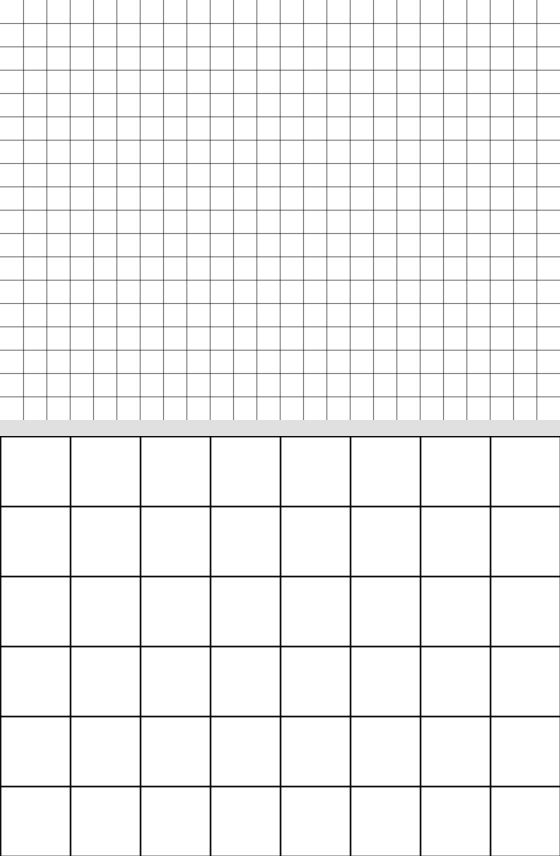
Top, the full canvas; bottom, a detail of the centre.
Reproduce this pattern procedurally as a WebGL 2 fragment shader.

```glsl
#version 300 es
precision highp float;
// Thin black square grid on white paper, with open outer edges.

#define REPEATS vec2(24.0, 18.0)   // cells across and down
#define LINE_WIDTH 0.0234          // in cells
#define LINE_OFFSET 0.0078         // line centre past the cell edge, in cells
#define PAPER vec3(1.0)
#define INK vec3(0.0)

uniform vec2 u_resolution;
out vec4 fragColor;

// Running integral of a tent filter two pixels wide.
vec2 tentIntegral(vec2 x) {
    x = clamp(x, -1.0, 1.0);
    return 0.5 + x - 0.5 * x * abs(x);
}

// Smooth coverage of the nearest line on each axis.
vec2 lineCoverage(vec2 cell, vec2 pixelsPerCell) {
    vec2 index = round(cell - LINE_OFFSET);
    vec2 dist = (cell - LINE_OFFSET - index) * pixelsPerCell;
    vec2 halfWidth = 0.5 * LINE_WIDTH * pixelsPerCell;
    vec2 coverage = tentIntegral(dist + halfWidth) - tentIntegral(dist - halfWidth);

    // Only inner lines are ruled; the border stays open.
    vec2 inner = step(0.5, index) * step(index, REPEATS - 0.5);
    return coverage * inner;
}

void main() {
    // Cells are counted from the upper left.
    vec2 uv = gl_FragCoord.xy / u_resolution;
    vec2 cell = vec2(uv.x, 1.0 - uv.y) * REPEATS;

    // Join the vertical and horizontal lines.
    vec2 lines = lineCoverage(cell, u_resolution / REPEATS);
    float ink = 1.0 - (1.0 - lines.x) * (1.0 - lines.y);

    fragColor = vec4(mix(PAPER, INK, ink), 1.0);
}
```
